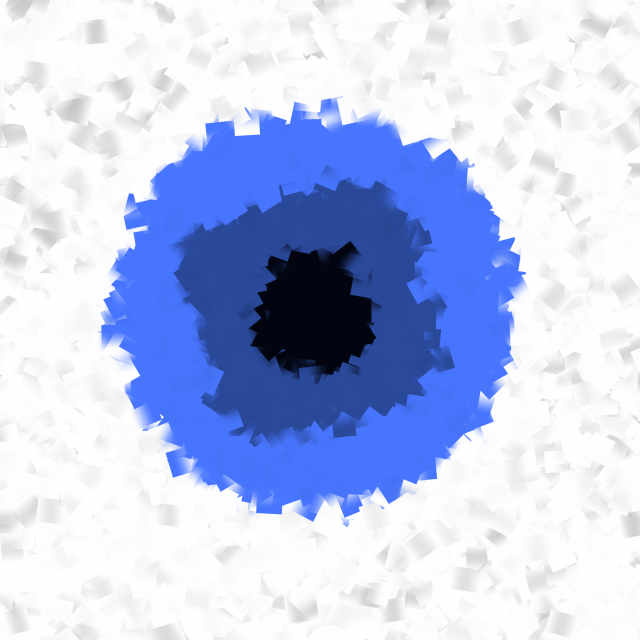
A WebGL 1 fragment shader for this background:

```glsl
precision highp float;
// A ragged blue disc with a dark core on white paper, built from torn squares.
// Several jittered grids of rotated tiles are painted over each other; each tile
// takes the ring colour at its own centre and fades out along one side.

#define CENTER vec2(0.487, 0.516)
#define OUTER_RADIUS 0.312
#define MIDDLE_RADIUS 0.200
#define CORE_RADIUS 0.090
#define CELL 0.034
#define TILE_HALF 0.023
#define LAYERS 7
#define EDGE_JITTER 0.014
#define GREY_FLECKS 0.50

uniform vec2 u_resolution;

const vec3 PAPER = vec3(0.995);
const vec3 BRIGHT_BLUE = vec3(0.28, 0.46, 0.995);
const vec3 DEEP_BLUE = vec3(0.165, 0.285, 0.60);
const vec3 CORE_BLACK = vec3(0.008, 0.02, 0.06);

// Four random values for one tile of one layer
vec4 hash4(vec3 seed) {
  vec4 q = fract(seed.xyzx * vec4(0.1031, 0.1030, 0.0973, 0.1099));
  q += dot(q, q.wzxy + 33.33);
  return fract((q.xxyz + q.yzzw) * q.zywx);
}

// Flat colour of the concentric rings, with lobed inner outlines
vec3 ringColor(vec2 p, float wobble) {
  vec2 d = p - CENTER;
  float r = length(d) + wobble;
  float angle = atan(d.y, d.x + 1e-5);
  float middle = MIDDLE_RADIUS + 0.018 * cos(4.0 * angle - 4.33);
  float core = CORE_RADIUS + 0.024 * pow(max(cos(angle + 0.72), 0.0), 10.0);
  vec3 color = mix(BRIGHT_BLUE, PAPER, step(OUTER_RADIUS, r));
  color = mix(DEEP_BLUE, color, step(middle, r));
  return mix(CORE_BLACK, color, step(core, r));
}

// Paint one tile over the colour below it
vec3 paintTile(vec3 below, vec2 p, vec2 cell, float layer, vec2 shift, float pixel) {
  vec4 rnd = hash4(vec3(cell + 60.0, layer * 7.0 + 3.0));
  vec4 look = hash4(vec3(cell + 140.0, layer * 11.0 + 5.0));
  vec2 tileCenter = (cell + rnd.xy) * CELL - shift;

  // Rotated square with a soft one-pixel border
  float turn = rnd.z * 6.28318;
  float c = cos(turn);
  float s = sin(turn);
  vec2 q = mat2(c, -s, s, c) * (p - tileCenter);
  vec2 halfSize = TILE_HALF * vec2(mix(0.75, 1.0, rnd.w), mix(0.7, 1.0, look.x));
  vec2 gap = abs(q) - halfSize;
  float inside = 1.0 - smoothstep(-pixel, pixel, max(gap.x, gap.y));

  // Opacity rises across the tile, while the faint side may be sooty
  float ramp = clamp(0.5 + 0.5 * q.x / halfSize.x, 0.0, 1.0);
  float opacity = smoothstep(-0.1, 0.8, ramp);
  float r = length(tileCenter - CENTER);
  float dirt = mix(0.2, 1.0, smoothstep(0.31, 0.40, r));
  float soot = GREY_FLECKS * dirt * pow(look.y, 6.0) * (1.0 - ramp);

  vec3 color = ringColor(tileCenter, (look.z - 0.5) * 2.0 * EDGE_JITTER);
  return mix(below, color * (1.0 - soot), inside * opacity);
}

void main() {
  float side = min(u_resolution.x, u_resolution.y);
  vec2 p = (gl_FragCoord.xy - 0.5 * u_resolution) / side + 0.5;
  float pixel = 0.7 / side;
  vec3 color = ringColor(p, 0.0);

  for (int i = 0; i < LAYERS; i++) {
    float layer = float(i);
    vec2 shift = CELL * fract(layer * vec2(0.618, 0.382));
    vec2 home = floor((p + shift) / CELL);
    // Reverse the painting order on every other layer
    float order = 1.0 - 2.0 * mod(layer, 2.0);
    for (int y = -1; y <= 1; y++) {
      for (int x = -1; x <= 1; x++) {
        vec2 cell = home + order * vec2(float(x), float(y));
        color = paintTile(color, p, cell, layer, shift, pixel);
      }
    }
  }
  gl_FragColor = vec4(color, 1.0);
}
```
